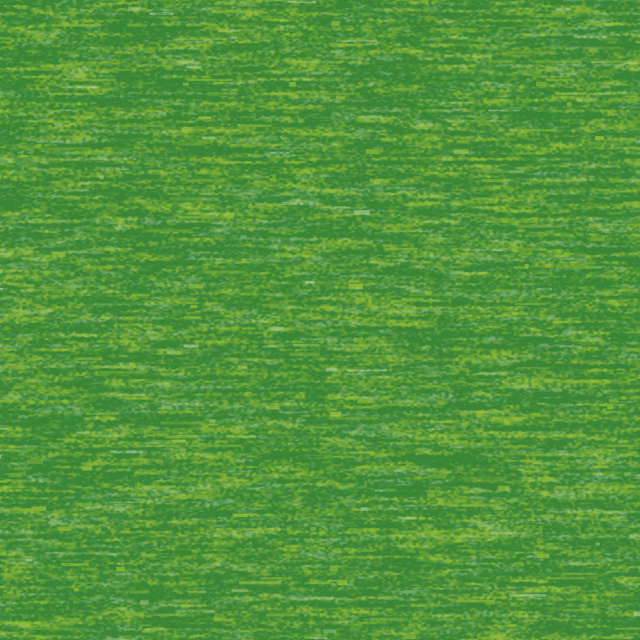
Give the GLSL for this texture, as a Shadertoy shader.

```glsl
#define BASE_GREEN vec3(0.225, 0.525, 0.215)
#define LIME vec3(0.55, 0.725, 0.215)
#define PALE vec3(0.68, 0.81, 0.64)
#define LONG_STREAK vec2(13.0, 185.0)
#define SHORT_STREAK vec2(38.0, 225.0)
#define GRAIN vec2(200.0, 300.0)
#define LIME_RANGE vec2(0.36, 0.90)
#define PALE_RANGE vec2(0.50, 0.92)
#define EDGE 0.0012

float hash(vec2 p) {
    vec3 q = fract(p.xyx * vec3(0.1031, 0.1030, 0.0973));
    q += dot(q, q.yzx + 33.33);
    return fract((q.x + q.y) * q.z);
}

// One thread: noise along x, shifted at random for each row
float thread(float x, float row) {
    x += 61.0 * hash(vec2(row, 3.7));
    float cell = floor(x);
    float f = smoothstep(0.0, 1.0, x - cell);
    return mix(hash(vec2(cell, row)), hash(vec2(cell + 1.0, row)), f);
}

// Neighbouring threads blended across y
float weave(vec2 p) {
    float row = floor(p.y);
    float f = smoothstep(0.0, 1.0, p.y - row);
    return mix(thread(p.x, row), thread(p.x, row + 1.0), f);
}

// Fibres: stretched streaks broken up by fine grain
float fibres(vec2 p, float grain, float seed) {
    float longStreak = weave(p * LONG_STREAK + seed);
    float shortStreak = weave(p * SHORT_STREAK + seed * 1.7);
    return 0.36 * longStreak + 0.28 * shortStreak + 0.36 * grain;
}

// Scattered flat dashes: one per grid cell at most, each row shifted
float dashes(vec2 p, vec2 grid, float share, float seed) {
    vec2 q = p * grid + seed;
    q.x += 37.0 * hash(vec2(floor(q.y), seed));
    vec2 id = floor(q);
    vec2 random = vec2(hash(id + 11.3), hash(id + 47.9));
    vec2 halfSize = 0.5 * mix(vec2(0.20, 0.45), vec2(0.90, 0.80), random);
    vec2 d = (abs(fract(q) - 0.5) - halfSize) / grid;
    vec2 inside = 1.0 - smoothstep(-EDGE, EDGE, d);
    float strength = mix(0.45, 0.95, hash(id + 83.1));
    return inside.x * inside.y * strength * step(1.0 - share, hash(id + 5.7));
}

void mainImage(out vec4 fragColor, in vec2 fragCoord) {
    vec2 p = fragCoord / iResolution.y;
    float grain = weave(p * GRAIN);
    float paleGrain = weave(p * GRAIN + 71.5);
    float patches = weave(p * vec2(4.0, 22.0) + 9.0) - 0.5;

    // Lime fibres, thin lines and small blocks
    float limeFibre = fibres(p, grain, 13.0) + 0.03 * patches;
    float lime = smoothstep(LIME_RANGE.x, LIME_RANGE.y, limeFibre);
    float lines = dashes(p, vec2(11.0, 140.0), 0.10, 21.0);
    float blocks = dashes(p, vec2(36.0, 95.0), 0.022, 58.0);
    lime = max(lime, max(lines * mix(0.55, 1.0, grain), blocks));

    // Pale mist, bright threads and a few pale blocks
    float paleFibre = fibres(p, paleGrain, 134.0) - 0.05 * patches;
    float pale = 0.50 * smoothstep(PALE_RANGE.x, PALE_RANGE.y, paleFibre);
    float brightThreads = dashes(p, vec2(14.0, 165.0), 0.022, 92.0);
    float paleBlocks = dashes(p, vec2(34.0, 110.0), 0.006, 37.0);
    pale = max(pale, brightThreads * mix(0.15, 1.0, paleGrain));
    pale = max(pale, 0.7 * paleBlocks);

    vec3 color = mix(BASE_GREEN, LIME, lime);
    color = mix(color, PALE, pale);
    fragColor = vec4(color, 1.0);
}
```
